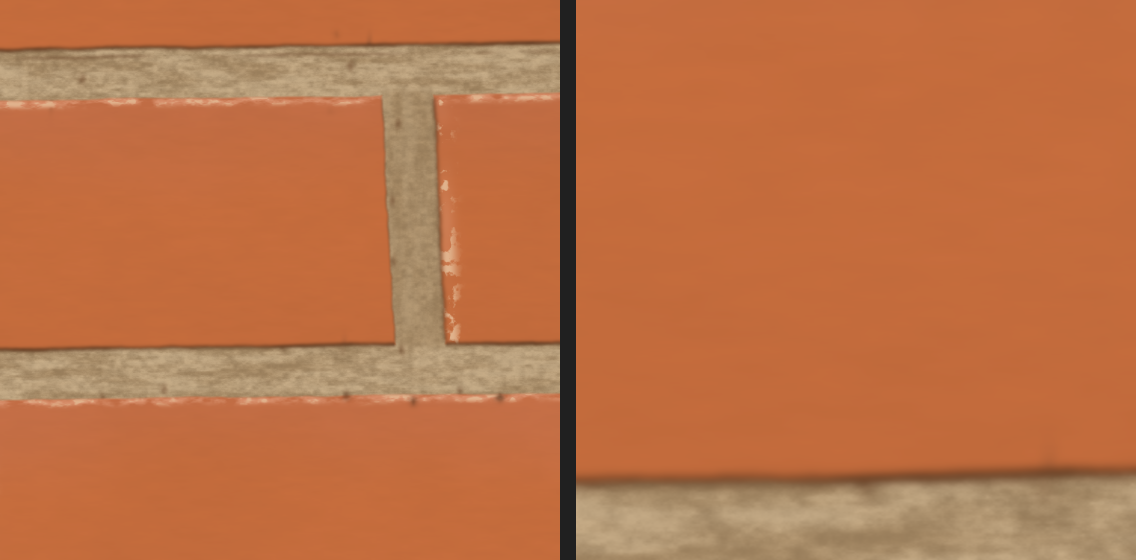
Left, the full canvas; right, a detail of the centre.
This texture is drawn by a WebGL 1 fragment shader. Its source:

```glsl
precision highp float;
uniform vec2 u_resolution;

// Layout, in canvas heights
const float COURSE_HEIGHT = 0.535;
const float BRICK_PITCH = 1.7;
const float BED_HALF = 0.045;
const float JOINT_HALF = 0.0455;
const vec2 JOINT_ORIGIN = vec2(0.75, 0.331);
const float BED_SLOPE = 0.012;
const float JOINT_LEAN = 0.05;
const float EDGE_ROUGHNESS = 0.007;
const float EDGE_SOFTNESS = 0.003;

// Colours
const vec3 CLAY = vec3(0.765, 0.42, 0.235);
const vec3 CLAY_ROSE = vec3(0.75, 0.425, 0.28);
const vec3 CLAY_DARK = vec3(0.56, 0.33, 0.20);
const vec3 RIM_PINK = vec3(0.85, 0.57, 0.43);
const vec3 CHIP_PALE = vec3(0.88, 0.70, 0.55);
const vec3 MORTAR_LIGHT = vec3(0.75, 0.65, 0.51);
const vec3 MORTAR_DARK = vec3(0.62, 0.51, 0.37);
const vec3 CREVICE = vec3(0.38, 0.23, 0.13);

float hash(vec2 p) {
  p = fract(p * vec2(0.1031, 0.1137));
  p += dot(p, p.yx + 33.33);
  return fract((p.x + p.y) * p.x * 17.0);
}

float noise(vec2 p) {
  vec2 i = floor(p), f = fract(p);
  f = f * f * (3.0 - 2.0 * f);
  return mix(mix(hash(i), hash(i + vec2(1.0, 0.0)), f.x),
             mix(hash(i + vec2(0.0, 1.0)), hash(i + 1.0), f.x), f.y);
}

float fbm(vec2 p) {
  float sum = 0.0, amp = 0.5;
  for (int i = 0; i < 4; i++) {
    sum += amp * noise(p);
    p = p * 2.03 + 17.3;
    amp *= 0.5;
  }
  return sum / 0.9375;
}

float band(float x, float width) {
  return exp(-x * x / (width * width));
}

// One elongated fleck in some of the cells of a jittered grid
float flecks(vec2 p, vec2 cells, vec2 size, float density) {
  vec2 id = floor(p * cells);
  vec2 jitter = 0.3 + 0.4 * vec2(hash(id + 51.0), hash(id + 87.0));
  vec2 q = (p - (id + jitter) / cells) / size;
  q.x += 0.6 * (noise(p * 110.0) - 0.5);
  return exp(-dot(q, q)) * step(1.0 - density, hash(id + 23.0));
}

void main() {
  vec2 p = gl_FragCoord.xy / u_resolution.y;
  float soft = max(EDGE_SOFTNESS, 1.0 / u_resolution.y);

  // Signed offsets from the nearest bed and upright joint
  float v = (p.y - BED_SLOPE * p.x - JOINT_ORIGIN.y) / COURSE_HEIGHT;
  float course = floor(v);
  float bed = COURSE_HEIGHT * (v - floor(v + 0.5));
  float u = (p.x - JOINT_ORIGIN.x + JOINT_LEAN * (p.y - JOINT_ORIGIN.y - 0.06))
          / BRICK_PITCH + 0.5 * mod(course, 2.0);
  float joint = BRICK_PITCH * (u - floor(u + 0.5));
  bed += EDGE_ROUGHNESS * (fbm(p * vec2(14.0, 9.0)) - 0.5);
  joint += EDGE_ROUGHNESS * (fbm(p * vec2(9.0, 22.0) + 40.0) - 0.5);
  float bedGap = abs(bed) - BED_HALF;
  float jointGap = abs(joint) - JOINT_HALF;
  float brick = smoothstep(-soft, soft, min(bedGap, jointGap));
  float upright = (1.0 - smoothstep(-0.008, 0.004, jointGap))
                * smoothstep(-0.02, 0.008, bedGap);
  float besideBrick = smoothstep(-0.004, 0.004, jointGap);

  // Smooth clay, rosier towards the top of each brick
  float cloud = fbm(p * vec2(3.0, 5.0) + course * 7.0);
  float grain = fbm(p * vec2(25.0, 90.0));
  float rosy = smoothstep(0.55, 0.95, fract(v) + 0.3 * (cloud - 0.5));
  vec3 clay = mix(CLAY, CLAY_ROSE, 0.75 * rosy);
  clay *= 1.0 + 0.05 * (cloud - 0.5) + 0.03 * (grain - 0.5);
  clay *= 1.0 + 0.03 * (hash(vec2(course + 9.0, floor(u + 3.0))) - 0.5);
  clay = mix(clay, CLAY_DARK, 0.6 * flecks(p, vec2(4.0), vec2(0.005, 0.022), 0.3));

  // Pale broken rims below the bed and beside the upright joint
  float flake = fbm(p * vec2(34.0, 70.0) + 11.0);
  float rim = band(bed + BED_HALF + 0.006, 0.007) * besideBrick;
  clay = mix(clay, RIM_PINK, rim * smoothstep(0.25, 0.6, flake));
  clay = mix(clay, CHIP_PALE, rim * smoothstep(0.55, 0.7, flake));
  float chip = band(joint - JOINT_HALF - 0.012, 0.016);
  clay = mix(clay, RIM_PINK, 0.45 * chip * smoothstep(0.35, 0.65, cloud));
  clay = mix(clay, CHIP_PALE, chip * smoothstep(0.56, 0.7, fbm(p * 48.0)));

  // Streaky mortar, duller in the upright joint
  float streak = mix(fbm(p * vec2(13.0, 75.0)), fbm(p * vec2(55.0, 18.0)), upright);
  float grit = fbm(p * vec2(90.0, 130.0));
  float tone = smoothstep(0.2, 0.75, 0.7 * streak + 0.3 * grit);
  vec3 mortar = mix(MORTAR_DARK, MORTAR_LIGHT, tone * (1.0 - 0.55 * upright));
  mortar *= 1.0 + 0.12 * (grit - 0.5);
  float groove = band(bed - 0.65 * BED_HALF, 0.004) * smoothstep(0.45, 0.65, fbm(p * 6.0));
  mortar = mix(mortar, CREVICE, 0.3 * groove * (1.0 - upright));
  mortar = mix(mortar, CREVICE, 0.4 * flecks(p, vec2(9.0, 12.0), vec2(0.006, 0.009), 0.3));

  // Shadowed crevices along the joints and nicks in the edges
  vec3 color = mix(mortar, clay, brick);
  float wear = 0.45 + 0.6 * fbm(p * vec2(18.0, 10.0) + 5.0);
  color = mix(color, CREVICE, wear * 0.85 * band(bed - BED_HALF, 0.0048) * besideBrick);
  float onUpright = smoothstep(0.0, 0.01, bedGap);
  color = mix(color, CREVICE, wear * 0.6 * band(joint - JOINT_HALF, 0.005) * onUpright);
  color = mix(color, CREVICE, wear * 0.3 * band(joint + JOINT_HALF, 0.003) * onUpright);
  float nick = flecks(p + 0.03, vec2(7.0, 14.0), vec2(0.008, 0.011), 0.4);
  color = mix(color, CREVICE, 0.7 * nick * band(bedGap - 0.006, 0.015) * besideBrick);
  gl_FragColor = vec4(color, 1.0);
}
```
